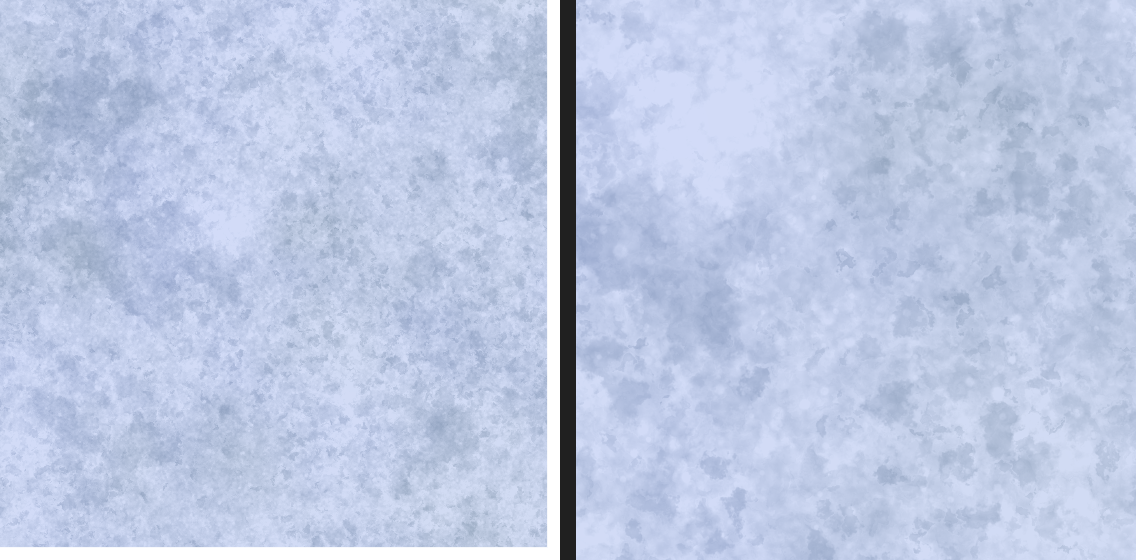
Left: the whole. Right: its middle third, enlarged.
A WebGL 2 fragment shader for this texture:

```glsl
#version 300 es
precision highp float;

#define CLOUD_SCALE 5.0
#define PATCH_SCALE 7.5
#define SPOT_SCALE 24.0
#define GRAIN_SCALE 240.0
#define BASE_LIGHT 0.81
#define CLOUD_DEPTH 0.85
#define MOTTLE_DEPTH 0.95
#define PATCH_DEPTH 0.36
#define SPOT_DEPTH 0.46
#define GRAIN_DEPTH 0.24
#define SHEET_SIZE 0.977

uniform vec2 u_resolution;
out vec4 fragColor;

const vec3 SHADOW = vec3(0.595, 0.660, 0.785);
const vec3 FROST = vec3(0.805, 0.845, 0.950);
const vec3 PAPER = vec3(1.0);

vec3 hash3(vec2 p) {
  vec3 q = fract(p.xyx * vec3(0.1031, 0.1030, 0.0973));
  q += dot(q, q.yxz + 33.33);
  return fract((q.xxy + q.yzz) * q.zyx);
}

float valueNoise(vec2 p) {
  vec2 cell = floor(p), f = fract(p);
  f = f * f * (3.0 - 2.0 * f);
  float low = mix(hash3(cell).x, hash3(cell + vec2(1, 0)).x, f.x);
  float high = mix(hash3(cell + vec2(0, 1)).x, hash3(cell + vec2(1, 1)).x, f.x);
  return mix(low, high, f.y);
}

// Layered noise, rotated per octave to hide the lattice
float fbm(vec2 p, float gain) {
  const mat2 TURN = mat2(1.6, 1.2, -1.2, 1.6);
  float sum = 0.0, total = 0.0, weight = 1.0;
  for (int i = 0; i < 5; i++) {
    sum += weight * valueNoise(p);
    total += weight;
    weight *= gain;
    p = TURN * p + 17.3;
  }
  return sum / total;
}

// Cellular spots of random size and strength
float spots(vec2 p, float density, float softness) {
  vec2 cell = floor(p);
  float cover = 0.0;
  for (int y = -1; y <= 1; y++) {
    for (int x = -1; x <= 1; x++) {
      vec2 id = cell + vec2(x, y);
      vec3 place = hash3(id + 41.0);
      vec3 kind = hash3(id + 173.0);
      float radius = mix(0.18, 0.52, kind.x * kind.x);
      float dist = length(p - id - place.xy);
      float present = smoothstep(kind.y - 0.08, kind.y + 0.08, density);
      float body = 1.0 - smoothstep(radius * (1.0 - softness), radius * (1.0 + softness), dist);
      cover = max(cover, body * present * mix(0.35, 1.0, kind.z));
    }
  }
  return cover;
}

void main() {
  vec2 uv = gl_FragCoord.xy / u_resolution;

  // Ragged outlines come from a fine domain warp
  vec2 ragged = vec2(fbm(uv * 60.0, 0.7), fbm(uv * 60.0 + 91.0, 0.7)) - 0.5;
  vec2 p = uv + 0.030 * ragged;

  // Broad clouds, crumbly mottling and dark patches
  float cloud = fbm(uv * CLOUD_SCALE + 7.0, 0.6) - 0.5;
  float mottle = fbm(p * 32.0 + 211.0, 0.8) - 0.5;
  float patchField = fbm(p * PATCH_SCALE + 31.0, 0.66) - 0.25 * cloud;
  float stain = smoothstep(0.535, 0.625, patchField);

  // Spots gather in loose clusters at three sizes
  float cluster = smoothstep(0.3, 0.65, fbm(uv * 7.0 + 63.0, 0.5));
  float speckle = 0.85 * spots(p * SPOT_SCALE, 0.04 + 0.40 * cluster, 0.28);
  speckle = max(speckle, spots(p * SPOT_SCALE * 1.8 + 5.0, 0.10 + 0.55 * cluster, 0.3));
  speckle = max(speckle, 0.8 * spots(p * SPOT_SCALE * 3.2 + 9.0, 0.10 + 0.50 * cluster, 0.35));

  // Fine grain and scattered bright crystals
  float grain = valueNoise(uv * GRAIN_SCALE) + 0.7 * valueNoise(uv * GRAIN_SCALE * 0.5 + 3.0) - 0.85;
  float crystals = spots(uv * 125.0, 0.16, 0.4);

  float light = BASE_LIGHT + CLOUD_DEPTH * cloud + MOTTLE_DEPTH * mottle + GRAIN_DEPTH * grain;
  light -= PATCH_DEPTH * stain + SPOT_DEPTH * speckle * (1.0 - 0.6 * stain);
  light = clamp(light + 0.25 * crystals, -0.1, 1.08);

  // Shadows drift between slate and periwinkle
  float drift = fbm(uv * 3.5 + 120.0, 0.5) - 0.5;
  vec3 color = mix(SHADOW, FROST, light);
  color += vec3(0.01, 0.0, 0.12) * drift * (1.0 - 0.6 * light);

  // Plain border along the right and lower sides
  vec2 edge = vec2(SHEET_SIZE - uv.x, uv.y - 1.0 + SHEET_SIZE);
  float blur = 0.7 / min(u_resolution.x, u_resolution.y);
  float sheet = smoothstep(-blur, blur, min(edge.x, edge.y));
  fragColor = vec4(mix(PAPER, color, sheet), 1.0);
}
```
